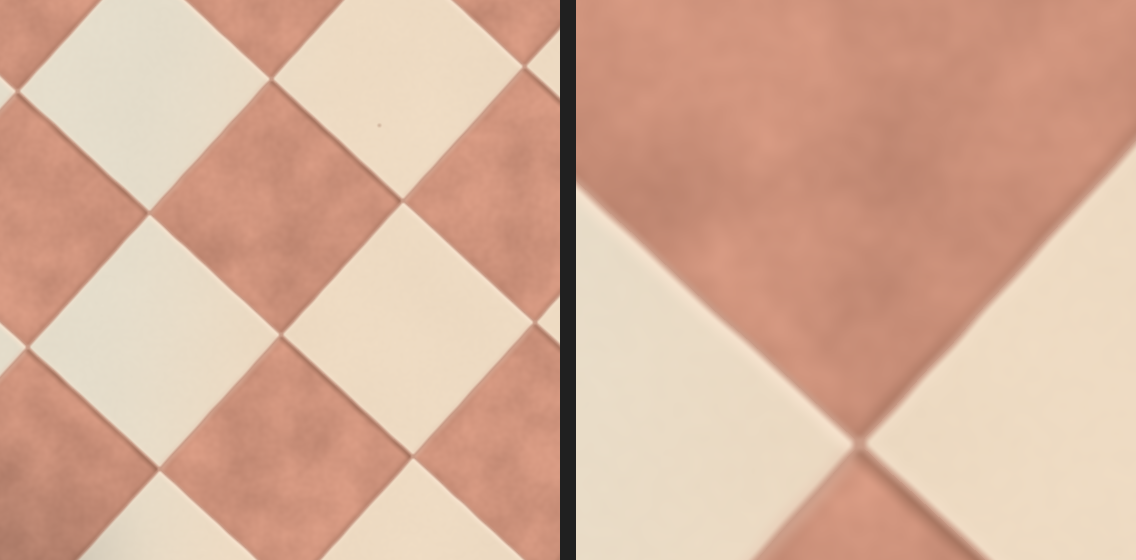
Left: the whole. Right: its middle third, enlarged.
Reproduce this texture procedurally as a Shadertoy shader.

```glsl
// Diagonal checkerboard of cream and mottled terracotta floor tiles with soft bevelled edges.

#define ORIGIN vec2(0.5026, 0.4023)   // a corner where four tiles meet
#define AXIS_S vec2(0.2353, -0.2174)  // tile edge running down to the right
#define AXIS_T vec2(0.2174, 0.2396)   // tile edge running up to the right
#define SIDE 0.322                    // tile side length
#define WOBBLE 0.0012                 // unevenness of the edges
#define CORNER 0.006                  // corner rounding
#define BEVEL 0.014                   // width of the lit rim
#define SOFTNESS 0.0048               // blur of the edges
#define MOTTLE_SCALE 11.0
#define MOTTLE_AMOUNT 0.9

const vec3 CREAM_COOL = vec3(0.895, 0.865, 0.795);
const vec3 CREAM_WARM = vec3(0.93, 0.855, 0.76);
const vec3 CLAY_LIGHT = vec3(0.85, 0.608, 0.515);
const vec3 CLAY_DARK = vec3(0.715, 0.5, 0.42);
const vec3 RIM_LIGHT = vec3(0.975, 0.895, 0.815);
const vec3 RIM_PINK = vec3(0.9, 0.76, 0.68);
const vec3 SHADOW = vec3(0.57, 0.39, 0.31);
const vec3 GROUT = vec3(0.79, 0.61, 0.53);

vec2 hash2(vec2 p) {
    vec3 q = fract(p.xyx * vec3(0.1031, 0.1030, 0.0973));
    q += dot(q, q.yzx + 33.33);
    return fract((q.xx + q.yz) * q.zy);
}

vec2 gradientAt(vec2 cell) {
    float angle = 6.2832 * hash2(cell).x;
    return vec2(cos(angle), sin(angle));
}

float gradientNoise(vec2 p) {
    vec2 i = floor(p), f = p - i;
    vec2 u = f * f * f * (f * (f * 6.0 - 15.0) + 10.0);
    vec2 e = vec2(1.0, 0.0);
    float low = mix(dot(gradientAt(i), f), dot(gradientAt(i + e), f - e), u.x);
    float high = mix(dot(gradientAt(i + e.yx), f - e.yx),
                     dot(gradientAt(i + 1.0), f - 1.0), u.x);
    return mix(low, high, u.y);
}

float fbm(vec2 p) {
    float sum = 0.0, gain = 0.62;
    for (int i = 0; i < 4; i++) {
        sum += gain * gradientNoise(p);
        p = mat2(1.6, 1.2, -1.2, 1.6) * p + 7.3;
        gain *= 0.48;
    }
    return sum;
}

float roundedBox(vec2 p, float halfSide, float radius) {
    vec2 q = abs(p) - halfSide + radius;
    return length(max(q, 0.0)) + min(max(q.x, q.y), 0.0) - radius;
}

// Strength of a rim that fades out at the given distance from an edge
float rim(float dist, float width) {
    return 1.0 - smoothstep(0.0, width, dist);
}

vec3 creamTile(vec2 uv, vec2 f, vec2 id, float wear) {
    float warmth = smoothstep(0.15, 0.58, uv.x + 0.2 * (0.5 - uv.y));
    vec3 col = mix(CREAM_COOL, CREAM_WARM, warmth);
    col += 0.014 * fbm(uv * 6.0) + 0.006 * gradientNoise(uv * 90.0);

    // One small speck per tile, mostly faint
    vec2 spot = 0.2 + 0.6 * hash2(id + 51.0);
    float strength = 0.5 * pow(hash2(id + 83.0).x, 4.0);
    col = mix(col, SHADOW, strength * rim(length(f - spot) * SIDE, 0.006));

    // Lit upper right rim, paler rims on the other sides
    col = mix(col, RIM_PINK, 0.5 * wear * rim((1.0 - f.x) * SIDE, 0.012));
    col = mix(col, RIM_LIGHT, 0.4 * wear * rim(min(f.x, f.y) * SIDE, 0.013));
    return mix(col, RIM_LIGHT, 0.95 * rim((1.0 - f.y) * SIDE, BEVEL));
}

vec3 clayTile(vec2 uv, vec2 f, vec2 id, float wear) {
    vec2 shift = 20.0 * hash2(id + 17.0);
    float clouds = fbm(uv * MOTTLE_SCALE + shift) + 0.5 * fbm(uv * 4.0 + shift.yx);
    float tone = 0.3 + MOTTLE_AMOUNT * clouds + 0.14 * (hash2(id + 5.0).x - 0.5);
    vec3 col = mix(CLAY_LIGHT, CLAY_DARK, clamp(tone, 0.0, 1.0));
    col += 0.016 * gradientNoise(uv * 80.0);

    // Shaded rims, deepest below the cream tile at the upper right
    float nearest = min(min(f.x, 1.0 - f.x), f.y) * SIDE;
    col = mix(col, SHADOW, 0.14 * wear * rim(nearest, 0.018));
    col = mix(col, SHADOW, 0.3 * wear * rim((1.0 - f.x) * SIDE, 0.012));
    col = mix(col, RIM_PINK, 0.4 * wear * rim(f.x * SIDE, 0.012));
    return mix(col, SHADOW, 0.8 * wear * rim((1.0 - f.y) * SIDE, 0.014));
}

void mainImage(out vec4 fragColor, in vec2 fragCoord) {
    vec2 uv = fragCoord / iResolution.xy;
    float blur = max(SOFTNESS, 0.75 / min(iResolution.x, iResolution.y));

    // Tile index and position inside the tile, with slightly uneven edges
    vec2 wobble = vec2(gradientNoise(uv * 24.0), gradientNoise(uv * 24.0 + 40.0));
    vec2 st = inverse(mat2(AXIS_S, AXIS_T)) * (uv - ORIGIN + WOBBLE * wobble);
    vec2 id = floor(st), f = st - id;
    float wear = clamp(0.9 + 0.6 * gradientNoise(uv * 20.0 + 9.0), 0.0, 1.0);
    bool isCream = mod(id.x + id.y, 2.0) < 0.5;
    vec3 tile = isCream ? creamTile(uv, f, id, wear) : clayTile(uv, f, id, wear);

    // Joints that melt softly into the rounded tiles
    float d = roundedBox((f - 0.5) * SIDE, 0.5 * SIDE, CORNER);
    vec3 col = mix(tile, GROUT, smoothstep(-blur, 0.2 * blur, d));

    // Gentle falloff toward the lower left
    col *= 1.0 - 0.16 * (1.0 - smoothstep(0.0, 0.3, length(uv)));
    fragColor = vec4(clamp(col, 0.0, 1.0), 1.0);
}
```
